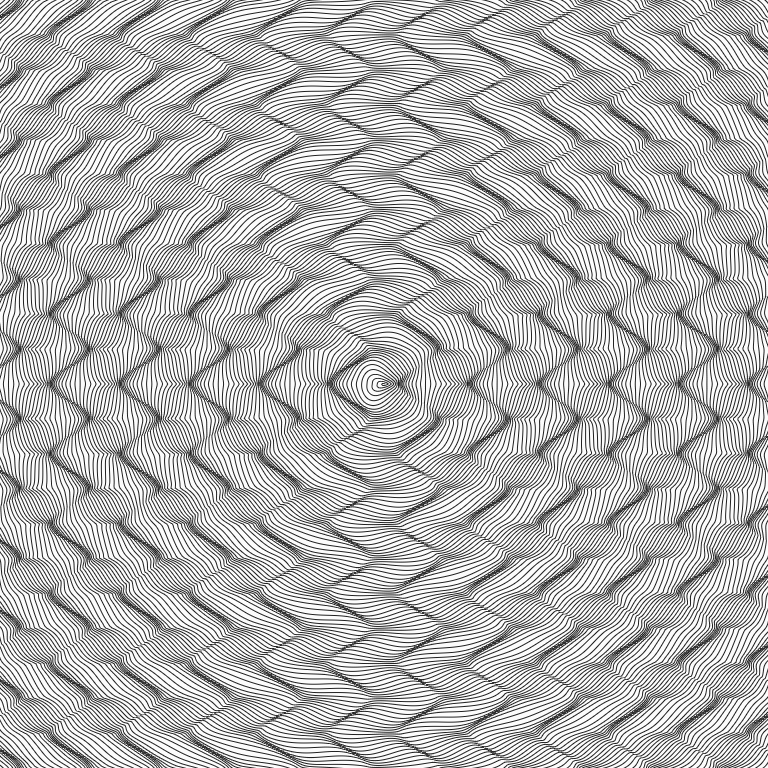
Reproduce this pattern procedurally as a Shadertoy shader.

```glsl
// A fine-line spiral seen through a periodic warp that gathers its turns
// along rows of vertical zigzags. Each pixel is traced back through the warp,
// then the spiral's stripes are averaged over the pixel for smooth edges.

const float TAU = 6.2831853;
const float CELLS = 11.0;           // warp cells across the canvas
const float ZIGZAG = 1.75;          // sideways swing of the zigzags, radians
const float PULL = 0.66;            // strength of the gathering
const float SLOPE_FALLOFF = 1.7;    // weakens the pull on the slanted parts
const float TIP_SQUEEZE = 0.4;      // share of vertical pull at zigzag tips
const float TURN_SPACING = 0.0042;  // distance between spiral turns
const float LINE_WIDTH = 0.00128;
const int TRACE_STEPS = 32;
const vec3 PAPER = vec3(0.99);
const vec3 INK = vec3(0.11);

// Offset toward the nearest zigzag crest, roughly along its normal.
vec2 gatherOffset(vec2 p) {
    float k = TAU * CELLS;
    float phase = k * p.x + ZIGZAG * cos(k * p.y);
    float slant = sin(k * p.y);
    float rise = ZIGZAG * slant;
    float steepness = pow(1.0 + rise * rise, 0.5 * SLOPE_FALLOFF);
    vec2 pullDir = vec2(1.0, -rise * mix(TIP_SQUEEZE, 1.0, slant * slant));
    return PULL / k * sin(phase) / steepness * pullDir;
}

// Invert p = q + gatherOffset(q) by fixed-point iteration.
vec2 unwarp(vec2 p) {
    vec2 q = p;
    for (int i = 0; i < TRACE_STEPS; i++) {
        q = p - gatherOffset(q);
    }
    return q;
}

// Running total of ink in a stripe train with period one.
float inkIntegral(float x, float duty) {
    return floor(x) * duty + min(fract(x), duty);
}

void mainImage(out vec4 fragColor, in vec2 fragCoord) {
    float scale = min(iResolution.x, iResolution.y);
    vec2 p = (fragCoord - 0.5 * iResolution.xy) / scale;

    // Spiral phase in the unwarped plane.
    vec2 q = unwarp(p) - unwarp(vec2(0.0));
    float radius = length(q);
    float angle = atan(q.y, q.x + 1e-6);
    float turns = radius / TURN_SPACING - angle / TAU;

    // Stripe density comes from the radius, which has no angular seam.
    float footprint = length(vec2(dFdx(radius), dFdy(radius))) / TURN_SPACING;
    footprint = max(footprint, 0.02);
    float duty = min(LINE_WIDTH * scale * footprint, 0.9);

    // Box-filtered line coverage, centred on each whole turn.
    float x = turns + 0.5 * duty;
    float ink = inkIntegral(x + 0.5 * footprint, duty)
              - inkIntegral(x - 0.5 * footprint, duty);
    ink = clamp(ink / footprint, 0.0, 1.0);

    fragColor = vec4(mix(PAPER, INK, ink), 1.0);
}
```
